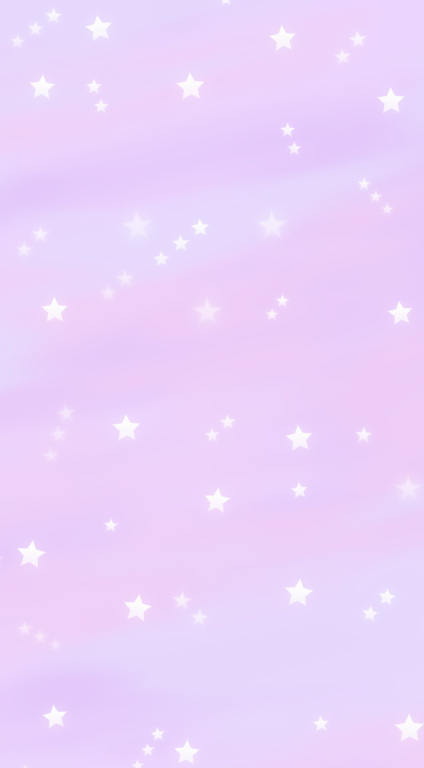
Reproduce this background procedurally as a WebGL 1 fragment shader.

```glsl
precision highp float;
// Pastel lilac sky with soft slanting streaks, white stars and short star chains.
uniform vec2 u_resolution;

float hash(vec2 p) {
  return fract(sin(dot(p, vec2(127.1, 311.7))) * 43758.5453);
}

float noise(vec2 p) {
  vec2 i = floor(p), f = fract(p);
  f = f * f * f * (f * (f * 6.0 - 15.0) + 10.0);
  return mix(mix(hash(i), hash(i + vec2(1, 0)), f.x),
             mix(hash(i + vec2(0, 1)), hash(i + vec2(1, 1)), f.x), f.y);
}

float streaks(vec2 p) {
  return 0.65 * noise(p) + 0.23 * noise(p * 2.1 + 7.3) + 0.12 * noise(p * 4.3 + 3.1);
}

mat2 rotation(float angle) {
  float c = cos(angle), s = sin(angle);
  return mat2(c, -s, s, c);
}

// Signed distance to the edges of an upright five-pointed star.
float starDistance(vec2 p, float radius) {
  const float HALF_SECTOR = 0.6283185;
  float angle = mod(atan(p.x, p.y + 1e-6) + HALF_SECTOR, 2.0 * HALF_SECTOR) - HALF_SECTOR;
  vec2 folded = length(p) * vec2(cos(angle), abs(sin(angle)));
  vec2 notch = 0.5 * radius * vec2(cos(HALF_SECTOR), sin(HALF_SECTOR));
  vec2 normal = normalize(vec2(notch.y, radius - notch.x));
  return dot(folded - vec2(radius, 0.0), normal);
}

// Opacity of one star: fading body plus a faint halo.
float star(vec2 p, float radius, float blur, float opacity) {
  float d = starDistance(p, radius);
  float soft = 0.6 / u_resolution.x + 0.001 + blur;
  float body = 1.0 - smoothstep(-soft, soft, d);
  float fade = clamp(0.9 + 0.25 * p.y / radius, 0.0, 1.0);
  float halo = exp(-dot(p, p) / (radius * radius * 0.8));
  return opacity * max(body * fade, halo * (0.25 + 60.0 * blur));
}

// Each cell holds one large star or a chain of up to three small ones.
float cellStars(vec2 p, vec2 cell, vec2 cellSize) {
  vec2 jitter = vec2(hash(cell + 1.7), hash(cell + 5.3)) - 0.5;
  vec2 offset = p - (cell + 0.5 + 0.75 * jitter) * cellSize;
  float pick = hash(cell + 9.1);
  float blur = 0.006 * smoothstep(0.35, 1.0, hash(cell + 13.7));
  float opacity = mix(1.0, 0.6, smoothstep(0.0, 0.006, blur));
  offset = rotation(0.3 * (hash(cell + 4.9) - 0.5)) * offset;
  if (mod(cell.x + cell.y, 2.0) < 0.5) {
    return star(offset, mix(0.030, 0.036, pick), blur, opacity);
  }
  float slope = mix(0.5, 1.25, hash(cell + 21.3));
  float side = hash(cell + 17.9) < 0.5 ? -1.0 : 1.0;
  vec2 stride = mix(0.040, 0.060, pick) * vec2(side * cos(slope), -sin(slope));
  float count = 1.0 + floor(0.6 + 2.39 * hash(cell + 25.1));
  float cover = 0.0;
  for (int i = 0; i < 3; i++) {
    float k = float(i);
    if (k < count) {
      vec2 q = offset - stride * (k - 0.5 * (count - 1.0));
      float radius = mix(0.015, 0.022, pick) * (1.0 - 0.06 * k);
      cover = max(cover, star(q, radius, 0.7 * blur, opacity * (0.95 - 0.08 * k)));
    }
  }
  return cover;
}

void main() {
  vec2 p = gl_FragCoord.xy / u_resolution.x;

  // Broad brush streaks rising gently to the right.
  vec2 q = rotation(0.23) * p;
  q.y += 0.04 * noise(p * 2.5);
  float pale = smoothstep(0.26, 0.62, streaks(q * vec2(1.1, 5.0) + 2.4));
  float pink = smoothstep(0.45, 0.7, streaks(q * vec2(1.4, 4.2) + 31.6));
  float blue = smoothstep(0.43, 0.68, streaks(q * vec2(1.1, 5.0) + 57.2));
  vec3 color = mix(vec3(0.892, 0.780, 0.985), vec3(0.922, 0.832, 0.992), pale);
  color = mix(color, vec3(0.945, 0.815, 0.965), 0.75 * pink);
  color = mix(color, vec3(0.900, 0.852, 0.990), 0.9 * blue);

  // Stars scattered over a jittered grid.
  vec2 cellSize = vec2(0.2, 0.235);
  vec2 home = floor(p / cellSize);
  float cover = 0.0;
  for (int y = -1; y <= 1; y++) {
    for (int x = -1; x <= 1; x++) {
      cover = max(cover, cellStars(p, home + vec2(x, y), cellSize));
    }
  }
  color = mix(color, vec3(0.99, 0.99, 0.99), clamp(cover, 0.0, 1.0));

  gl_FragColor = vec4(color, 1.0);
}
```
